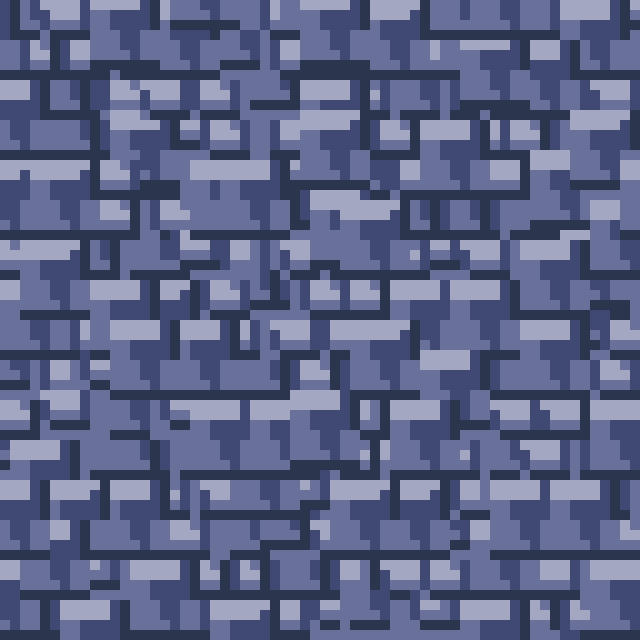
A three.js fragment shader for this texture:

```glsl
// Pixel-art stone wall: chunky blue-grey blocks on a square cell grid.
// Each site of a sheared lattice holds a small or large stone, painted cell by
// cell with a lit cap, stepped shade and dark seams; the top stone wins.

#define CELLS 64.0
#define PITCH vec2(5.0, 4.0)
#define ROW_SHEAR 2.0
#define BIG_SHARE 0.24
#define RAISED_SHARE 0.22
#define EDGE 0.0004
#define SEED 3.7
#define SEAM vec3(0.170, 0.208, 0.305)
#define SHADE vec3(0.250, 0.288, 0.450)
#define STONE vec3(0.411, 0.440, 0.605)
#define LIT vec3(0.640, 0.653, 0.760)

varying vec2 vUv;

float hash(vec2 p, float salt) {
  return fract(sin(dot(p, vec2(127.1, 311.7)) + (salt + SEED) * 74.7) * 43758.5453);
}

// Large stone, 7 x 8 cells: wide cap and a staircase of shade
vec3 bigStone(vec2 c, float variant) {
  if (c.y > 6.5) return SEAM;
  if (c.x > 5.5) return c.y < 4.0 ? SEAM : STONE;
  if (c.y < 2.0 && c.x < 5.0) return LIT;
  if (c.y < 1.0 && variant > 0.5) return LIT;
  if (c.x > 4.5) return c.y < 4.0 ? SHADE : STONE;
  float stair = 2.0 + floor((c.y - 2.0) * 0.5);
  return c.x > stair - 0.5 ? SHADE : STONE;
}

// Small stone, 5 or 6 x 4 cells: bent, square, long or missing highlight
vec3 smallStone(vec2 c, float kind, float variant) {
  if (c.y > 2.5) return c.x < 0.5 && variant < 0.6 ? STONE : SEAM;
  if (c.x > 3.5) return variant > 0.5 && c.x < 4.5 ? SEAM : SHADE;
  bool lit = false;
  if (kind < 0.35) {
    lit = c.x > 0.5 && c.y < 1.5 && c.x < 2.5 + c.y;
  } else if (kind < 0.52) {
    lit = c.x > 0.5 && c.x < 2.5 && c.y < 1.5;
  } else if (kind < 0.72) {
    lit = c.y < 0.5 || (c.y < 1.5 && c.x > 0.5);
  } else {
    return c.x > 2.5 - c.y * 0.1 && c.y < 1.5 ? SHADE : STONE;
  }
  if (lit) return LIT;
  return c.x < 0.5 ? SHADE : STONE;
}

// Paint one grid cell with the uppermost stone that covers it
vec3 wall(vec2 uv) {
  vec2 cell = floor(vec2(uv.x, 1.0 - uv.y) * CELLS) + 0.01;
  float row = floor(cell.y / PITCH.y);
  vec3 color = STONE;
  float top = -1.0;

  for (int j = -1; j <= 1; j++) {
    float siteRow = row + float(j);
    float shear = mod(siteRow * ROW_SHEAR, PITCH.x);
    float column = floor((cell.x - shear) / PITCH.x);
    for (int i = -1; i <= 1; i++) {
      vec2 site = vec2(column + float(i), siteRow);
      vec2 corner = site * PITCH + vec2(shear, 0.0);
      corner.x += floor(hash(site, 1.0) * 3.0) - 1.0;
      corner.y -= step(hash(site, 2.0), RAISED_SHARE);

      bool big = hash(site, 3.0) < BIG_SHARE;
      float variant = hash(site, 4.0);
      vec2 size = big ? vec2(7.0, 8.0) : vec2(5.0 + step(0.6, variant), 4.0);
      vec2 local = cell - corner;
      bool inside = all(greaterThanEqual(local, vec2(0.0))) && all(lessThan(local, size));

      float priority = hash(site, 5.0) + (big ? 0.8 : 0.0);
      if (inside && priority > top) {
        top = priority;
        color = big ? bigStone(local, variant) : smallStone(local, hash(site, 6.0), variant);
      }
    }
  }
  return color;
}

void main() {
  // Four close samples smooth the cell borders
  vec3 color = wall(vUv + vec2(EDGE, EDGE)) + wall(vUv + vec2(-EDGE, EDGE))
             + wall(vUv + vec2(EDGE, -EDGE)) + wall(vUv - vec2(EDGE, EDGE));
  gl_FragColor = vec4(color * 0.25, 1.0);
}
```
